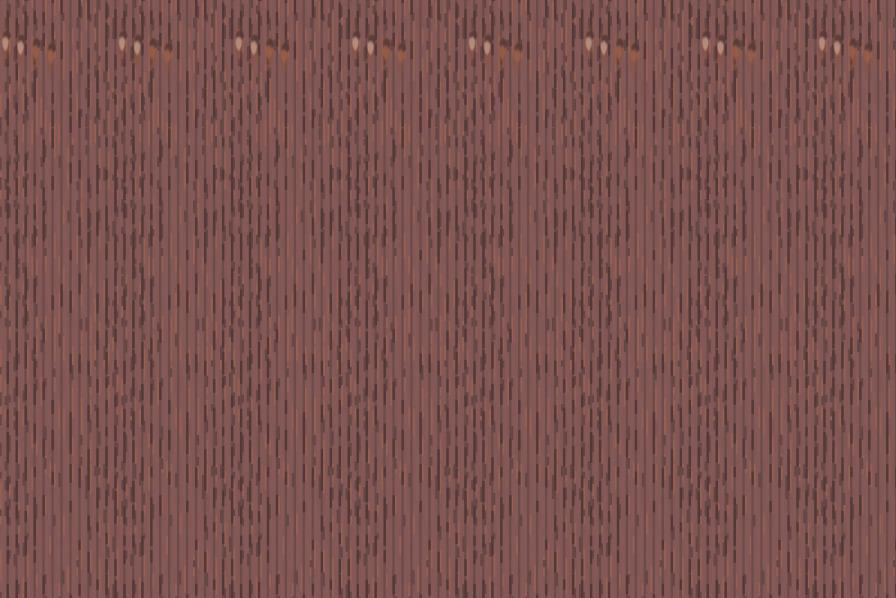
Give the GLSL for this texture, as a Shadertoy shader.

```glsl
// Weathered red-brown wall of narrow vertical slats with broken dark gaps, rust streaks and chipped paint.

float hash(vec2 p) {
    return fract(sin(dot(p, vec2(127.1, 311.7))) * 43758.5);
}

// Antialiased coverage of a band of given half width around d = 0.
float band(float d, float halfWidth, float pixel) {
    return clamp((halfWidth - abs(d)) / pixel + 0.5, 0.0, 1.0);
}

// One-dimensional cellular noise: jittered dashes along a gap, filling a share of the cells.
float dashes(float gap, float y, float count, float share) {
    float cover = 0.0;
    for (int i = -1; i <= 1; i++) {
        float row = floor(y * count) + float(i);
        vec2 seed = vec2(gap, row + count * 7.0);
        float center = row + 0.1 + 0.8 * hash(seed);
        float halfLength = 0.2 + 0.35 * hash(seed + 31.7);
        float present = step(hash(seed + 73.3), share);
        float dash = band(y * count - center, halfLength, count / iResolution.y);
        cover = max(cover, present * dash);
    }
    return cover;
}

void mainImage(out vec4 fragColor, in vec2 fragCoord) {
    vec3 paint = vec3(0.515, 0.345, 0.335);
    vec3 shade = vec3(0.41, 0.285, 0.28);
    vec3 dark = vec3(0.325, 0.22, 0.215);
    vec3 rust = vec3(0.585, 0.375, 0.32);

    // Thirteen slats form one tile; 7.68 tiles span the width.
    vec2 uv = fragCoord / iResolution.xy;
    float x = uv.x * 99.84 + 0.15;
    float pixel = 99.84 / iResolution.x;
    float gap = mod(floor(x + 0.5), 13.0);
    float d = fract(x + 0.5) - 0.5;
    float wear = 0.5 + 0.5 * cos(6.2832 * (gap - 0.5) / 13.0);

    // Faint tonal drift along each slat.
    float drift = sin(uv.y * 37.0 + gap * 2.4) + 0.5 * sin(uv.y * 91.0 - gap * 4.1);
    vec3 color = paint * (1.0 + 0.012 * drift);

    // Rust streaks and grey bulges on both sides of the gap.
    for (float side = -1.0; side <= 1.0; side += 2.0) {
        float streak = dashes(gap + side * 17.0, uv.y, 21.0, 0.32 + 0.12 * side);
        color = mix(color, rust, streak * band(d - side * 0.24, 0.11, pixel));
        float bulge = dashes(gap + side * 29.0, uv.y, 43.0, 0.08 + 0.22 * wear);
        color = mix(color, shade * 0.96, bulge * band(d - side * 0.15, 0.19, pixel));
    }

    // Gap line with darker broken stretches.
    color = mix(color, shade, 0.85 * band(d, 0.13, pixel));
    float deep = dashes(gap, uv.y, 27.0, 0.3 + 0.5 * wear);
    color = mix(color, dark, deep * band(d - 0.02, 0.13, pixel));

    // Chipped spots near the top of each tile: two pale, two rusty.
    float tileX = mod(x - 0.15, 13.0);
    for (int i = 0; i < 4; i++) {
        float n = float(i);
        vec2 q = vec2(tileX - 0.6 - 1.68 * n, (uv.y - 0.927 + 0.007 * n) * 66.6);
        float stain = band(q.x, 0.4, pixel) * smoothstep(2.6, 0.6, abs(q.y));
        color = mix(color, vec3(0.54, 0.32, 0.25), 0.55 * stain);
        float hollow = length((q - vec2(0.15, 0.9)) / vec2(0.42, 0.55));
        color = mix(color, dark, 0.8 * smoothstep(1.3, 0.7, hollow));
        // The chip narrows downward like a drop.
        float taper = 0.36 + 0.12 * clamp(q.y, -1.0, 1.0);
        float chip = length(q / vec2(taper, 0.8));
        vec3 bare = i < 2 ? vec3(0.74, 0.58, 0.51) : vec3(0.6, 0.37, 0.28);
        color = mix(color, bare, 0.85 * smoothstep(1.25, 0.6, chip));
    }

    fragColor = vec4(color, 1.0);
}
```
